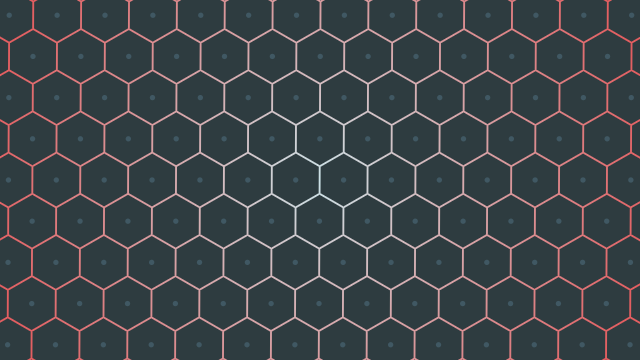
Write a WebGL 1 fragment shader that draws this pattern.

```glsl
precision mediump float;
// Honeycomb of thin outlines, pale in the middle and red outward, with a dot in each cell.

uniform vec2 u_resolution;

// Offset from the centre of the nearest hexagon; cells are one unit wide.
vec2 hexOffset(vec2 q) {
  vec2 period = vec2(1.0, 1.7320508);
  vec2 evenRow = mod(q, period) - 0.5 * period;
  vec2 oddRow = mod(q - 0.5 * period, period) - 0.5 * period;
  return dot(evenRow, evenRow) < dot(oddRow, oddRow) ? evenRow : oddRow;
}

// Distance from a point inside the cell to its nearest side.
float hexEdge(vec2 offset) {
  vec2 a = abs(offset);
  return 0.5 - max(a.x, dot(a, vec2(0.5, 0.8660254)));
}

// Antialiased coverage of a signed distance in canvas heights.
float coverage(float dist) {
  return clamp(0.5 - dist * u_resolution.y, 0.0, 1.0);
}

void main() {
  vec2 p = (gl_FragCoord.xy - 0.5 * u_resolution) / u_resolution.y;

  // Slightly sheared and flattened grid, with a vertical side at the centre
  float pitch = 0.133;
  vec2 q = vec2(p.x - 0.005 * p.y + 0.001, p.y * 1.0067) / pitch;
  vec2 offset = hexOffset(q + vec2(0.5, 0.0));

  vec3 color = vec3(0.18, 0.237, 0.25);

  // Centre dots
  float dotMask = coverage(length(offset) * pitch - 0.0073);
  color = mix(color, vec3(0.25, 0.345, 0.39), dotMask);

  // Outlines tinted by distance from the middle
  vec3 lineColor = mix(vec3(0.80, 0.89, 0.91), vec3(0.89, 0.37, 0.38),
                       clamp(length(p) / 0.93, 0.0, 1.0));
  float lineMask = coverage(hexEdge(offset) * pitch - 0.0026);
  color = mix(color, lineColor, lineMask);

  gl_FragColor = vec4(color, 1.0);
}
```
